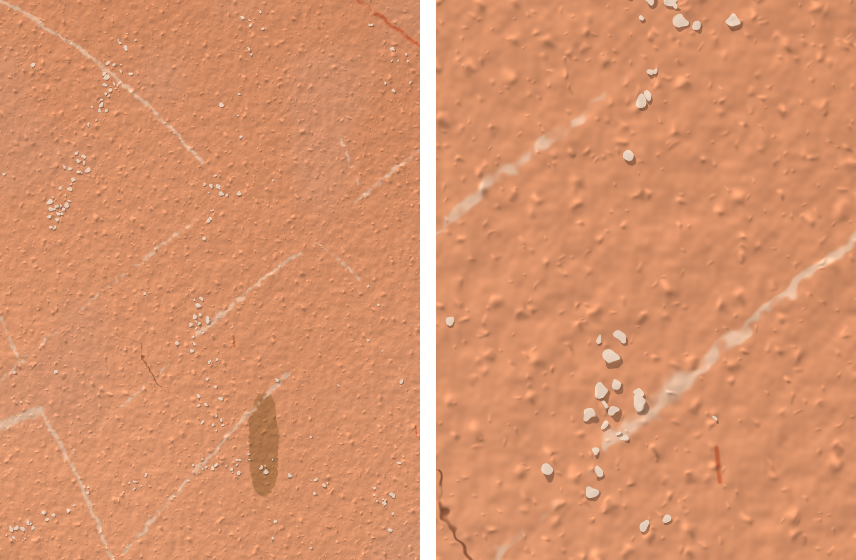
Left, the full canvas; right, a detail of the centre.
A Shadertoy shader for this texture:

```glsl
// Weathered terracotta stucco wall with pale scratches, chipped paint and a brown stain.

const vec3 PAINT_SHADE = vec3(0.795, 0.515, 0.360);
const vec3 PAINT_LIGHT = vec3(0.872, 0.595, 0.438);
const vec3 PAINT_DUSTY = vec3(0.815, 0.565, 0.430);
const vec3 SCRATCH_PALE = vec3(0.880, 0.735, 0.630);
const vec3 CHIP_WHITE = vec3(0.930, 0.845, 0.770);
const vec3 STAIN_BROWN = vec3(0.640, 0.430, 0.265);
const vec3 GROOVE_RED = vec3(0.760, 0.350, 0.210);
const vec3 CRACK_DARK = vec3(0.460, 0.270, 0.180);
const vec2 LIGHT_DIR = vec2(-0.50, 0.866);
const float GRAIN_CONTRAST = 0.11;
const float BUMP_CONTRAST = 0.46;
const float CHIP_SCALE = 105.0;

// Start and end of the bands along which paint has chipped off
const vec4 CHIP_TRAILS[9] = vec4[9](
    vec4(0.45, 0.98, 0.40, 0.78), vec4(0.40, 0.78, 0.345, 0.47),
    vec4(0.345, 0.47, 0.38, 0.22), vec4(0.23, 0.92, 0.155, 0.76),
    vec4(0.155, 0.76, 0.10, 0.60), vec4(0.68, 0.96, 0.745, 0.80),
    vec4(0.19, 0.12, 0.44, 0.175), vec4(0.44, 0.175, 0.70, 0.095),
    vec4(0.0, 0.03, 0.14, 0.115));

vec3 hash(vec2 p) {
    vec3 q = fract(p.xyx * vec3(0.1031, 0.1030, 0.0973));
    q += dot(q, q.yzx + 33.33);
    return fract((q.xxy + q.yzz) * q.zyx);
}

float noise(vec2 p) {
    vec2 i = floor(p), f = fract(p);
    f = f * f * (3.0 - 2.0 * f);
    return mix(mix(hash(i).x, hash(i + vec2(1, 0)).x, f.x),
               mix(hash(i + vec2(0, 1)).x, hash(i + vec2(1, 1)).x, f.x), f.y);
}

// Directional slope of the rough plaster
float grain(vec2 p, float scale) {
    vec2 q = p * scale, e = LIGHT_DIR * 0.35;
    return noise(q - e) - noise(q + e);
}

// Lit side minus shaded side of scattered round lumps
float bumps(vec2 p, float scale, float density) {
    vec2 cell = floor(p * scale), f = fract(p * scale);
    float shade = 0.0;
    for (int y = -1; y <= 1; y++)
    for (int x = -1; x <= 1; x++) {
        vec2 o = vec2(x, y);
        vec3 h = hash(cell + o + scale);
        float size = hash(cell + o + 71.0).y;
        vec2 q = (f - o - h.xy) / mix(0.11, 0.23, size * size);
        shade += step(h.z, density) * dot(q, LIGHT_DIR) * exp(-dot(q, q));
    }
    return shade;
}

// Worn stroke from a to b, bowed sideways; higher wear leaves more gaps
float scratch(vec2 p, vec2 a, vec2 b, float bow, float width, float wear) {
    vec2 ab = b - a, side = normalize(vec2(-ab.y, ab.x));
    float t = clamp(dot(p - a, ab) / dot(ab, ab), 0.0, 1.0);
    float d = length(p - a - ab * t - side * bow * 4.0 * t * (1.0 - t));
    float cover = 0.6 * noise(p * 150.0) + 0.4 * noise(p * 35.0 + 9.0);
    float soft = 0.7 / iResolution.y;
    return (1.0 - smoothstep(width * 0.5 - soft, width * 1.2 + soft, d))
         * smoothstep(wear - 0.2, wear + 0.25, cover);
}

float chipDensity(vec2 p) {
    float density = 0.0;
    for (int i = 0; i < 9; i++) {
        vec2 a = CHIP_TRAILS[i].xy, ab = CHIP_TRAILS[i].zw - a;
        float t = clamp(dot(p - a, ab) / dot(ab, ab), 0.0, 1.0);
        float d = length(p - a - ab * t) / 0.016;
        density = max(density, exp(-d * d));
    }
    return 0.004 + 0.62 * density * smoothstep(0.3, 0.75, noise(p * 28.0));
}

// Small ragged flakes of bare plaster
float chips(vec2 p) {
    vec2 q = p * CHIP_SCALE, cell = floor(q);
    float mask = 0.0, soft = 0.6 * CHIP_SCALE / iResolution.y;
    for (int y = -1; y <= 1; y++)
    for (int x = -1; x <= 1; x++) {
        vec2 id = cell + vec2(x, y);
        vec3 h = hash(id + 17.0);
        float r = mix(0.14, 0.42, hash(id + 43.0).x);
        float flake = 1.0 - smoothstep(r - soft, r + soft, length(q - id - h.xy));
        mask = max(mask, flake * step(h.z, chipDensity((id + 0.5) / CHIP_SCALE)));
    }
    return mask;
}

void mainImage(out vec4 fragColor, in vec2 fragCoord) {
    vec2 p = fragCoord / iResolution.y;
    vec2 ragged = p + 0.005 * (vec2(noise(p * 60.0), noise(p * 60.0 + 31.0)) - 0.5)
                    + 0.004 * (vec2(noise(p * 190.0), noise(p * 190.0 + 57.0)) - 0.5);

    // Paint tone, lighter toward the lower left
    float tone = 0.95 - 0.6 * p.y - 0.25 * p.x + 0.35 * (noise(p * 4.0) - 0.5);
    vec3 col = mix(PAINT_SHADE, PAINT_LIGHT, clamp(tone, 0.0, 1.0));
    col = mix(col, PAINT_DUSTY, 0.6 * smoothstep(0.5, 0.85, noise(p * 7.0 + 5.0)));

    // Long brown stain
    vec2 s = abs(ragged - vec2(0.471, 0.205)) / vec2(0.027, 0.092);
    float stain = 1.0 - smoothstep(0.9, 1.08, pow(s.x, 2.5) + pow(s.y, 2.5));
    col = mix(col, STAIN_BROWN, 0.78 * stain);

    // Pale scratches
    float pale = scratch(ragged, vec2(0.0, 1.0), vec2(0.36, 0.71), 0.022, 0.0036, 0.2);
    pale = max(pale, scratch(ragged, vec2(0.0, 0.32), vec2(0.365, 0.62), 0.006, 0.0032, 0.5));
    pale = max(pale, scratch(ragged, vec2(0.352, 0.40), vec2(0.535, 0.55), 0.004, 0.0036, 0.3));
    pale = max(pale, scratch(ragged, vec2(0.355, 0.405), vec2(0.40, 0.445), 0.0, 0.006, 0.4));
    pale = max(pale, scratch(ragged, vec2(0.13, 0.19), vec2(0.352, 0.40), 0.0, 0.003, 0.62));
    pale = max(pale, scratch(ragged, vec2(0.22, 0.01), vec2(0.515, 0.335), 0.004, 0.0036, 0.38));
    pale = max(pale, scratch(ragged, vec2(0.0, 0.24), vec2(0.07, 0.268), 0.0, 0.0095, 0.15));
    pale = max(pale, scratch(ragged, vec2(0.073, 0.268), vec2(0.20, 0.0), 0.006, 0.0042, 0.28));
    pale = max(pale, scratch(ragged, vec2(0.56, 0.57), vec2(0.64, 0.503), 0.004, 0.003, 0.4));
    pale = max(pale, scratch(ragged, vec2(0.615, 0.625), vec2(0.76, 0.74), 0.0, 0.0034, 0.4));
    pale = max(pale, scratch(ragged, vec2(0.605, 0.76), vec2(0.64, 0.67), 0.0, 0.003, 0.6));
    pale = max(pale, scratch(ragged, vec2(0.0, 0.435), vec2(0.03, 0.362), 0.0, 0.003, 0.42));
    col = mix(col, SCRATCH_PALE, 0.85 * pale);

    // Red grooves and a hairline crack
    float red = scratch(ragged, vec2(0.64, 1.0), vec2(0.76, 0.91), 0.0, 0.0034, 0.3);
    red = max(red, scratch(p, vec2(0.417, 0.40), vec2(0.419, 0.38), 0.0, 0.0015, 0.1));
    red = max(red, scratch(p, vec2(0.742, 0.24), vec2(0.744, 0.22), 0.0, 0.0015, 0.1));
    col = mix(col, GROOVE_RED, 0.8 * red);
    float crack = 0.45 * scratch(ragged, vec2(0.10, 0.425), vec2(0.25, 0.385), 0.006, 0.0006, 0.3);
    crack = max(crack, scratch(ragged, vec2(0.25, 0.385), vec2(0.29, 0.31), -0.008, 0.001, 0.2));
    col = mix(col, CRACK_DARK, 0.8 * crack);

    // Relief lighting, then bright flakes with a thin shadow
    float crowd = 0.3 + 0.4 * noise(p * 6.0 + 3.0);
    float shade = GRAIN_CONTRAST * (grain(p, 115.0) + 0.7 * grain(p, 240.0) + 0.5 * grain(p, 48.0));
    shade += BUMP_CONTRAST * (bumps(ragged, 56.0, crowd) + 0.6 * bumps(ragged, 98.0, crowd));
    col *= 1.0 + shade;
    col *= 1.0 - 0.28 * chips(ragged + LIGHT_DIR * 0.0025);
    col = mix(col, CHIP_WHITE * (1.0 + 0.4 * shade), 0.9 * chips(ragged));
    fragColor = vec4(clamp(col, 0.0, 1.0), 1.0);
}
```
